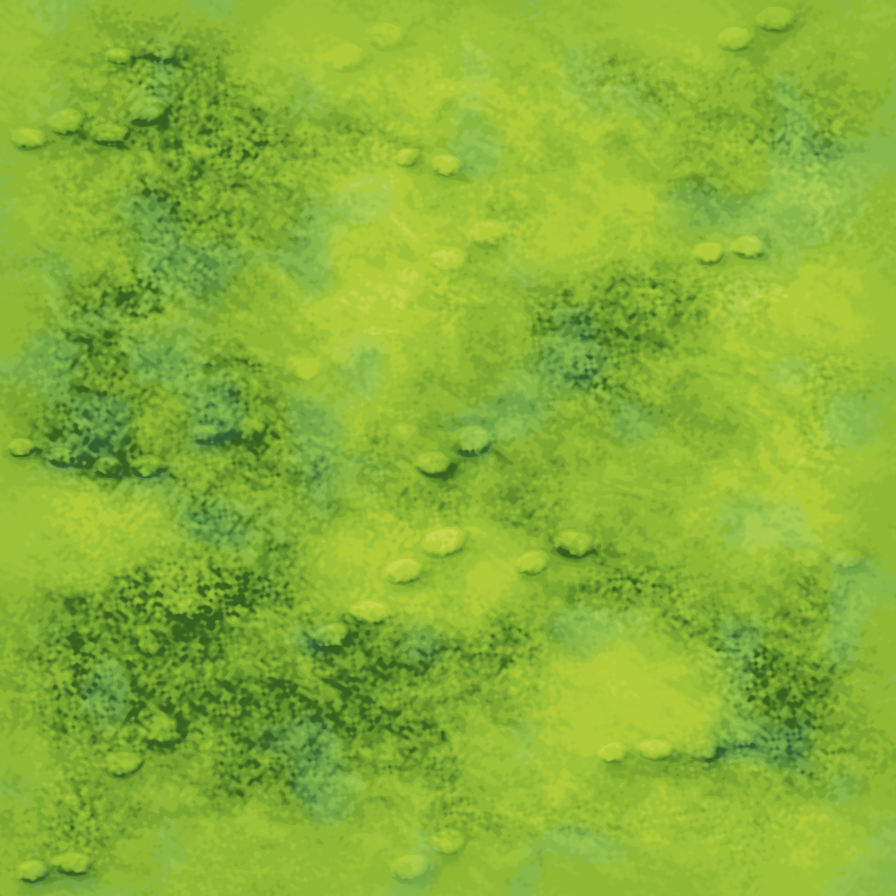
A WebGL 1 fragment shader for this texture:

```glsl
precision highp float;
uniform vec2 u_resolution;

#define PATCH_SCALE 4.5
#define PATCH_CONTRAST 1.35
#define GRAIN_SCALE 210.0
#define GRAIN_CONTRAST 0.75
#define MOUND_CELLS 3.6
#define MOUND_CHANCE 0.5
#define TUFT_CELLS 9.0
#define TUFT_CHANCE 0.27
#define TONE_BIAS -0.08

const vec3 DEEP = vec3(0.22, 0.38, 0.12);
const vec3 SHADOW = vec3(0.38, 0.56, 0.16);
const vec3 SHADE = vec3(0.48, 0.66, 0.19);
const vec3 LEAF = vec3(0.56, 0.72, 0.20);
const vec3 LIT = vec3(0.61, 0.76, 0.22);
const vec3 BRIGHT = vec3(0.69, 0.80, 0.22);
const vec3 GLINT = vec3(0.78, 0.84, 0.32);
const vec3 COOL = vec3(0.53, 0.72, 0.29);

vec2 hash2(vec2 p) {
  vec3 q = fract(p.xyx * vec3(0.1031, 0.1030, 0.0973));
  q += dot(q, q.yzx + 33.33);
  return fract((q.xx + q.yz) * q.zy);
}

// Smooth value noise from -1 to 1
float noise(vec2 p) {
  vec2 i = floor(p), f = fract(p);
  f = f * f * (3.0 - 2.0 * f);
  float low = mix(hash2(i).x, hash2(i + vec2(1.0, 0.0)).x, f.x);
  float high = mix(hash2(i + vec2(0.0, 1.0)).x, hash2(i + 1.0).x, f.x);
  return 2.0 * mix(low, high, f.y) - 1.0;
}

// Soft sunlit mounds, scattered one per cell
float mounds(vec2 p) {
  vec2 g = p * MOUND_CELLS;
  float light = 0.0;
  for (int y = -1; y <= 1; y++) {
    for (int x = -1; x <= 1; x++) {
      vec2 cell = floor(g) + vec2(x, y);
      vec2 kind = hash2(cell + 71.0);
      vec2 d = g - cell - 0.2 - 0.6 * hash2(cell + 13.0);
      float r = length(d / vec2(0.28 + 0.2 * kind.y, 0.25));
      light = max(light, step(kind.x, MOUND_CHANCE) * smoothstep(1.25, 0.55, r));
    }
  }
  return light;
}

// Rounded bush: lit crown, dark rim and a soft shadow at lower right
float bush(vec2 d, vec2 size) {
  vec2 q = d / size;
  float r = length(q);
  float body = smoothstep(1.1, 0.75, r);
  float rim = smoothstep(0.4, 0.95, r) * smoothstep(0.5, -0.6, q.y - 0.4 * q.x);
  vec2 s = q - vec2(0.35, -0.45);
  float dimming = exp(-0.9 * dot(s, s));
  return mix(-2.1 * dimming, 0.7 + 1.2 * q.y - 2.8 * rim, body);
}

// Pairs of bushes, with varied strength
float tufts(vec2 p) {
  vec2 g = p * TUFT_CELLS;
  float tone = 0.0;
  for (int y = -1; y <= 1; y++) {
    for (int x = -1; x <= 1; x++) {
      vec2 cell = floor(g) + vec2(x, y);
      vec2 kind = hash2(cell + 37.0);
      vec2 d = g - cell - 0.25 - 0.5 * hash2(cell + 5.0);
      vec2 size = vec2(0.21, 0.14) * (0.75 + 0.4 * kind.y);
      vec2 apart = vec2(0.2, 0.2 * kind.y - 0.04);
      float pair = bush(d - apart, size) + bush(d + apart, size * 0.9);
      float present = step(kind.x, TUFT_CHANCE);
      tone += present * (0.4 + 0.7 * hash2(cell + 91.0).x) * pair;
    }
  }
  return tone;
}

// Spreads a tone from 0 to 1 over the greens by their shares
vec3 grassColor(float t) {
  vec3 c = mix(DEEP, SHADOW, smoothstep(0.0, 0.035, t));
  c = mix(c, SHADE, smoothstep(0.03, 0.12, t));
  c = mix(c, LEAF, smoothstep(0.16, 0.36, t));
  c = mix(c, LIT, smoothstep(0.46, 0.68, t));
  c = mix(c, BRIGHT, smoothstep(0.74, 0.92, t));
  return mix(c, GLINT, smoothstep(0.95, 1.0, t));
}

void main() {
  float side = min(u_resolution.x, u_resolution.y);
  vec2 p = gl_FragCoord.xy / side;
  vec2 warp = vec2(noise(p * 23.0), noise(p * 23.0 + 40.0));
  vec2 w = p + 0.012 * warp;

  // Broad patches and brushed strokes
  float patches = PATCH_CONTRAST * noise(w * PATCH_SCALE + 7.0);
  patches += 0.85 * noise(w * vec2(10.0, 14.0) + 19.0);
  float strokes = 0.65 * noise(w * vec2(26.0, 42.0));
  strokes += 0.55 * noise((w + 0.3 * w.yx) * vec2(55.0, 100.0));

  // Fine blades, rougher in shade and in scattered flecks
  vec2 slant = mat2(0.8, 0.6, -0.6, 0.8) * p;
  float grain = noise(slant * GRAIN_SCALE) + 0.6 * noise(w * vec2(0.6, 0.9) * GRAIN_SCALE);
  float flecks = smoothstep(0.25, 0.8, noise(p * 12.0 + 60.0));
  float rough = 0.6 + 0.8 * smoothstep(-0.1, -1.2, patches) + 0.8 * flecks;

  // Mounds flatten the detail they cover
  float light = mounds(w);
  float detail = (strokes + GRAIN_CONTRAST * grain * rough) * (1.0 - 0.4 * light);
  float tone = patches * (1.0 - 0.6 * light) + detail + 1.35 * light - 0.35 * flecks;

  // Calmer grass near the borders
  vec2 border = min(p, u_resolution / side - p);
  tone *= mix(0.35, 1.0, smoothstep(0.0, 0.1, min(border.x, border.y)));
  tone += tufts(p + 0.004 * warp + 0.0015 * grain) + TONE_BIAS;

  float t = 1.0 / (1.0 + exp(-1.7 * tone));
  vec3 color = grassColor(t);
  float cool = smoothstep(0.15, 0.65, noise(w * 17.0 + 80.0) + 0.25 * grain);
  color += (COOL - LEAF) * cool * (1.0 - light);
  gl_FragColor = vec4(color, 1.0);
}
```
